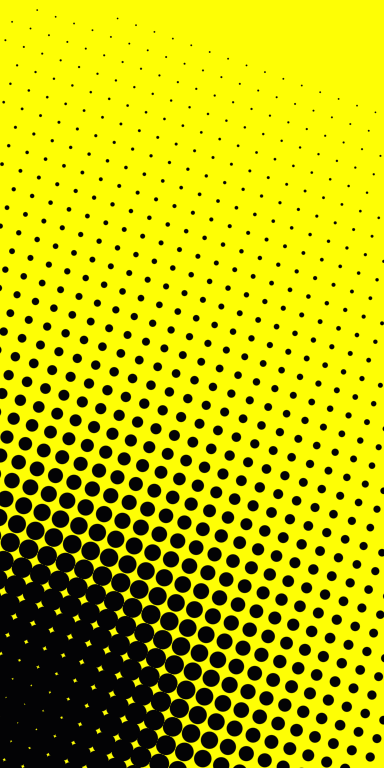
This pattern is drawn by a WebGL 1 fragment shader. Its source:

```glsl
precision highp float;
// Halftone: a tilted square grid of black dots on flat yellow.
// Each dot's radius falls off with its distance from a focus at lower left,
// so dots merge into solid black there and vanish near the top.
uniform vec2 u_resolution;

const vec3 YELLOW = vec3(0.995, 0.995, 0.02);
const vec3 BLACK = vec3(0.012, 0.012, 0.02);

// Lengths are in canvas widths; the canvas is two widths tall.
const float PITCH = 0.05104;
const float TILT = -0.34907;
const vec2 GRID_ORIGIN = vec2(0.3542, 1.9344);
const vec2 FOCUS = vec2(0.037, 0.152);

mat2 rotation(float angle) {
  float c = cos(angle);
  float s = sin(angle);
  return mat2(c, s, -s, c);
}

// Dot radius at a given distance from the focus.
float dotRadius(float dist, float peak, float spread) {
  return peak * exp(-pow(dist / spread, 1.45));
}

// Signed distance to the union of nearby dots, whose sizes are set at their centres.
float halftone(vec2 p, vec2 origin, vec2 focus, float pitch, float tilt) {
  mat2 turn = rotation(tilt);
  vec2 cell = floor((p - origin) * turn / pitch + 0.5);
  float nearest = pitch;
  for (int j = -1; j <= 1; j++) {
    for (int i = -1; i <= 1; i++) {
      vec2 center = origin + turn * (cell + vec2(float(i), float(j))) * pitch;
      float reach = distance(center, focus);
      float radius = dotRadius(reach, 0.0357, 0.878);
      // Beyond the outer rim there are no dots at all.
      float edge = reach < 1.823 ? distance(p, center) - radius : pitch;
      nearest = min(nearest, edge);
    }
  }
  return nearest;
}

void main() {
  vec2 p = gl_FragCoord.xy / u_resolution * vec2(1.0, 2.0);
  float softness = 0.75 / u_resolution.x;
  float edge = halftone(p, GRID_ORIGIN, FOCUS, PITCH, TILT);
  float ink = 1.0 - smoothstep(-softness, softness, edge);
  gl_FragColor = vec4(mix(YELLOW, BLACK, ink), 1.0);
}
```
